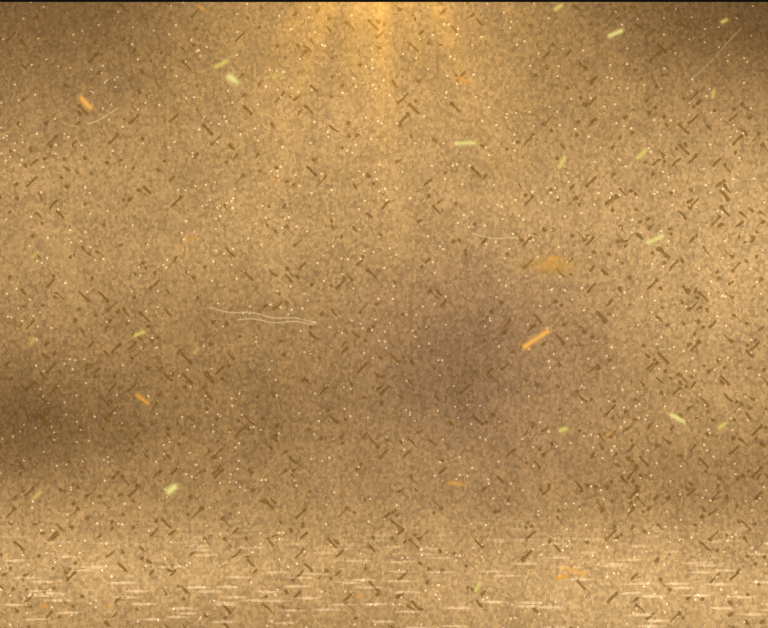
Write a Shadertoy shader that draws this texture.

```glsl
// Aged golden paper lit from above: soft pools of light and shade, cellular
// grain with rust specks and pale flecks, a fan of rays at the top edge,
// fine scratches, and small glowing sparks scattered over the sheet.

vec2 hash2(vec2 p) {
    vec3 q = fract(vec3(p.xyx) * vec3(0.1031, 0.1030, 0.0973));
    q += dot(q, q.yzx + 33.33);
    return fract((q.xx + q.yz) * q.zy);
}

// Cellular noise: distance to the nearest seed, and that seed's random id.
vec2 cellular(vec2 p) {
    vec2 base = floor(p), best = vec2(9.0, 0.0);
    for (int y = -1; y <= 1; y++)
    for (int x = -1; x <= 1; x++) {
        vec2 id = base + vec2(x, y);
        float d = length(id + hash2(id) - p);
        if (d < best.x) best = vec2(d, hash2(id + 71.7).x);
    }
    return best;
}

// Layered, warped sines, roughly -1 to 1.
float mottle(vec2 p) {
    float sum = 0.0, amp = 0.5;
    for (int i = 0; i < 6; i++) {
        p = mat2(0.8, 0.6, -0.6, 0.8) * p * 1.75 + 1.7;
        p += 0.8 * sin(p.yx * 1.3);
        sum += amp * sin(p.x) * sin(p.y);
        amp *= 0.75;
    }
    return sum;
}

float pool(vec2 p, vec2 center, vec2 radius) {
    vec2 d = (p - center) / radius;
    return exp(-dot(d, d));
}

// Soft capsule around a center, turned by an angle.
float streak(vec2 p, vec2 center, float angle, float halfLength, float width) {
    vec2 d = p - center;
    d = vec2(dot(d, vec2(cos(angle), sin(angle))), dot(d, vec2(-sin(angle), cos(angle))));
    d.x = max(abs(d.x) - halfLength, 0.0);
    return exp(-dot(d, d) / (width * width));
}

float illumination(vec2 p) {
    float light = 1.0 + 0.08 * pool(p, vec2(0.6, 0.7), vec2(0.6, 0.25));
    light -= 0.38 * pool(p, vec2(0.0, 1.02), vec2(0.34, 0.19));
    light -= 0.42 * pool(p, vec2(1.23, 1.03), vec2(0.32, 0.18));
    light -= 0.26 * pool(p, vec2(-0.02, 0.33), vec2(0.20, 0.09));
    light -= 0.12 * pool(p, vec2(0.3, 0.37), vec2(0.45, 0.14));
    light -= 0.15 * pool(p, vec2(0.76, 0.43), vec2(0.17, 0.15));
    light -= 0.10 * pool(p, vec2(1.15, 0.24), vec2(0.25, 0.08));
    light += 0.16 * pool(p, vec2(0.15, 0.10), vec2(0.34, 0.07));
    light += 0.22 * pool(p, vec2(1.0, 0.06), vec2(0.35, 0.09));
    return light + 0.15 * pool(p, vec2(1.22, 0.60), vec2(0.20, 0.20));
}

vec3 paper(vec2 p) {
    float cloud = mottle(p * 2.2);
    float light = illumination(p) + 0.05 * cloud;
    vec3 col = vec3(0.69, 0.54, 0.345) * pow(vec3(light), vec3(0.9, 1.0, 1.2));
    col.b += 0.03 * pool(p, vec2(0.76, 0.43), vec2(0.2));

    // Fine and coarse grain
    float grain = 0.17 * (cellular(p * vec2(230.0, 190.0)).y - 0.5);
    grain += 0.14 * (0.48 - cellular(p * 125.0).x);
    col *= 1.0 + grain + 0.05 * mottle(p * 14.0);

    // Rust specks, denser to the lower left and the right
    float rustArea = 0.08 + 0.10 * pool(p, vec2(0.2, 0.3), vec2(0.5, 0.25))
                   + 0.10 * pool(p, vec2(1.2, 0.45), vec2(0.25, 0.35)) + 0.05 * cloud;
    vec2 speck = cellular(p * 85.0 + 0.5 * sin(p.yx * 190.0));
    float rust = smoothstep(0.55, 0.15, speck.x) * step(1.0 - rustArea, speck.y);
    col = mix(col, vec3(0.43, 0.29, 0.10), 0.55 * rust);

    // Pale flecks and long horizontal scuffs near the bottom
    vec2 fleck = cellular(p * 130.0 + 40.0);
    col += 0.22 * smoothstep(0.4, 0.1, fleck.x) * step(0.95, fleck.y);
    vec2 scuff = cellular(p * vec2(16.0, 130.0) + 9.0);
    col += 0.15 * smoothstep(0.5, 0.1, scuff.x) * step(0.7, scuff.y) * smoothstep(0.22, 0.05, p.y);
    return col;
}

float scratches(vec2 p) {
    p.y += 0.002 * sin(p.x * 90.0);
    float s = streak(p, vec2(0.42, 0.498), -0.12, 0.085, 0.0017);
    s += streak(p, vec2(0.44, 0.488), -0.06, 0.06, 0.0014);
    s += streak(p, vec2(0.164, 0.814), 0.45, 0.026, 0.0014);
    s += streak(p, vec2(0.79, 0.622), -0.1, 0.036, 0.0014);
    return s + 0.5 * streak(p, vec2(1.14, 0.91), 0.8, 0.06, 0.0014);
}

void mainImage(out vec4 fragColor, in vec2 fragCoord) {
    vec2 p = fragCoord / iResolution.y;
    p.x *= 1.225 * iResolution.y / iResolution.x;
    vec3 col = paper(p);

    // Rays fanning from a lamp above the top edge
    vec2 ray = p - vec2(0.597, 1.25);
    float a = atan(ray.x, -ray.y);
    float beams = 0.72 + 0.18 * sin(a * 17.0 + 1.2) + 0.13 * sin(a * 39.0);
    col += vec3(0.36, 0.25, 0.05) * beams * exp(-3.2 * a * a - 7.0 * (1.0 - p.y));

    col = mix(col, vec3(0.88, 0.78, 0.58), 0.55 * min(scratches(p), 1.0));

    // Small sparks, at most one per grid cell
    vec2 id = floor(p * 7.5), seed = hash2(id + 5.0), kind = hash2(id + 31.0);
    float spark = streak(p, (id + 0.25 + 0.5 * seed) / 7.5, kind.x * 2.2 - 0.8, 0.003 + 0.007 * seed.y, 0.0035);
    vec3 tint = mix(vec3(0.96, 0.66, 0.25), vec3(0.90, 0.85, 0.42), step(0.5, kind.x));
    col = mix(col, tint, spark * step(0.48, kind.y) * (0.3 + 0.5 * seed.x));

    // Large sparks and one blurred ember
    float amber = streak(p, vec2(0.855, 0.460), 0.58, 0.022, 0.0045);
    amber += streak(p, vec2(0.137, 0.836), -0.8, 0.010, 0.0045);
    amber += 0.7 * streak(p, vec2(0.916, 0.091), -0.35, 0.016, 0.004);
    float lemon = streak(p, vec2(0.371, 0.874), -0.6, 0.006, 0.006);
    lemon += streak(p, vec2(0.274, 0.221), 0.7, 0.005, 0.006);
    lemon += 0.8 * streak(p, vec2(0.742, 0.772), 0.0, 0.014, 0.004);
    lemon += 0.9 * streak(p, vec2(0.982, 0.947), 0.4, 0.010, 0.004);
    lemon += 0.8 * streak(p, vec2(1.045, 0.619), 0.4, 0.013, 0.004);
    lemon += 0.9 * streak(p, vec2(1.081, 0.334), -0.5, 0.011, 0.004);
    col = mix(col, vec3(1.0, 0.72, 0.34), 0.9 * min(amber, 1.0));
    col = mix(col, vec3(0.96, 0.92, 0.55), 0.9 * min(lemon, 1.0));
    col = mix(col, vec3(0.86, 0.64, 0.28), 0.6 * pool(p, vec2(0.879, 0.578), vec2(0.036, 0.014)));

    // Thin dark rim along the top
    col = mix(col, vec3(0.07, 0.06, 0.05), smoothstep(0.9955, 0.9985, p.y));
    fragColor = vec4(clamp(col, 0.0, 1.0), 1.0);
}
```
